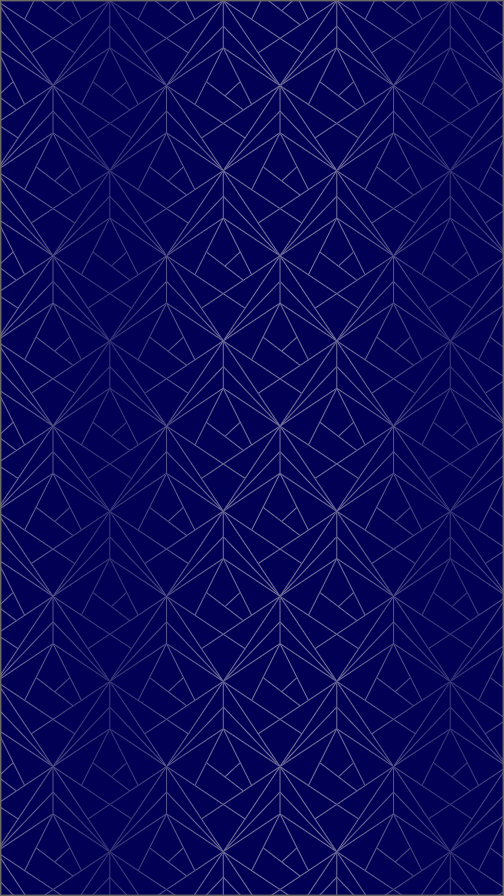
Write a Shadertoy shader that draws this pattern.

```glsl
const vec3 GROUND = vec3(0.008, 0.0, 0.33);
const vec3 LINE = vec3(0.45, 0.445, 0.605);
const vec3 FRAME = vec3(0.42, 0.42, 0.39);
const float UNIT = 0.1126;          // half a repeat, in canvas widths
const vec2 NODE = vec2(0.443, 0.3387); // one star centre, from the top left
const float LINE_WIDTH = 0.0021;
const float FRAME_WIDTH = 0.0028;
const float SHEEN_PERIOD = 0.676;
const float SHEEN_CENTRE = 0.556;
const float SHEEN_DEPTH = 0.5;
const vec2 REPEAT = vec2(2.0, 3.0); // in units
const float BRANCH = 0.45;          // fork on the stem
const float APEX = 0.833;           // foot of the stem, top of the kite
const float TAU = 6.2831853;

float segment(vec2 p, vec2 a, vec2 b) {
    vec2 pa = p - a, ba = b - a;
    return length(pa - ba * clamp(dot(pa, ba) / dot(ba, ba), 0.0, 1.0));
}

// Fan and kite hanging below a star centre, y pointing down
float motif(vec2 p) {
    vec2 m = vec2(abs(p.x), p.y);
    vec2 star = vec2(1.0, 1.5);
    vec2 apex = vec2(0.0, APEX);

    // Stem and the three rays meeting at the next star
    float d = segment(m, vec2(0.0), apex);
    d = min(d, segment(m, vec2(0.0), star));
    d = min(d, segment(m, vec2(0.0, BRANCH), star));
    d = min(d, segment(m, apex, star));

    // Kite sides and the crossing lines beneath
    d = min(d, segment(m, apex, vec2(0.5, 1.833)));
    d = min(d, segment(m, star, vec2(0.0, 2.167)));
    d = min(d, segment(m, vec2(0.0, 2.167), vec2(0.385, 2.423)));

    // Uneven division inside the kite
    d = min(d, segment(p, vec2(-0.3, 1.43), vec2(0.355, 1.93)));
    return min(d, segment(p, vec2(0.3, 1.43), vec2(0.03, 1.68)));
}

// Two staggered lattices of the motif
float lattice(vec2 p) {
    float d = 1e3;
    for (int i = 0; i < 2; i++) {
        vec2 q = p - 0.5 * REPEAT * float(i);
        q.x += 0.5 * REPEAT.x;
        q = mod(q, REPEAT);
        q.x -= 0.5 * REPEAT.x;
        d = min(d, motif(q));
    }
    return d;
}

// Share of a pixel covered by a stroke at distance d
float coverage(float d, float width, float pixel) {
    float h = 0.5 * width;
    float span = min(d + 0.5 * pixel, h) - max(d - 0.5 * pixel, -h);
    return clamp(span / pixel, 0.0, 1.0);
}

void mainImage(out vec4 fragColor, in vec2 fragCoord) {
    float pixel = 1.0 / iResolution.x;
    vec2 size = iResolution.xy * pixel;
    vec2 p = vec2(fragCoord.x, iResolution.y - fragCoord.y) * pixel;

    // Soft vertical bands where the lines lose their shine
    float band = 0.5 - 0.5 * cos(TAU * (p.x - SHEEN_CENTRE) / SHEEN_PERIOD);
    float sheen = 1.0 - SHEEN_DEPTH * band * band;

    // Line work
    float d = lattice((p - NODE) / UNIT) * UNIT;
    float ink = coverage(d, LINE_WIDTH, pixel) * sheen;
    vec3 color = mix(GROUND, LINE, ink);

    // Thin frame along the canvas edge
    vec2 edge = min(p, size - p);
    float border = coverage(min(edge.x, edge.y), 2.0 * FRAME_WIDTH, pixel);
    color = mix(color, FRAME, border);

    fragColor = vec4(color, 1.0);
}
```
